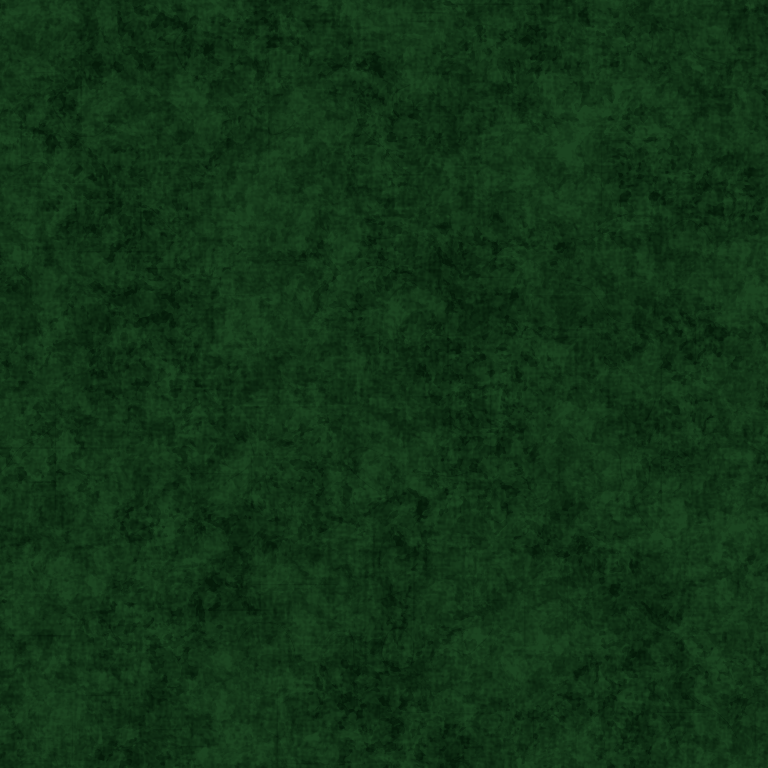
Write a Shadertoy shader that draws this texture.

```glsl
// Deep green weathered cloth: layers of torn, mottled flakes and dark specks
// from thresholded gradient noise, over soft clouds, with a fine woven grain,
// a few hairline cracks and pulled threads.

vec2 gradientAt(vec2 cell) {
    vec3 h = fract(cell.xyx * vec3(0.1031, 0.1030, 0.0973));
    h += dot(h, h.yzx + 33.33);
    float angle = 6.2832 * fract((h.x + h.y) * h.z);
    return vec2(cos(angle), sin(angle));
}

float gradientNoise(vec2 p) {
    vec2 i = floor(p), f = p - i;
    vec2 u = f * f * f * (f * (f * 6.0 - 15.0) + 10.0);
    vec2 e = vec2(1.0, 0.0);
    float bottom = mix(dot(gradientAt(i), f), dot(gradientAt(i + e), f - e), u.x);
    float top = mix(dot(gradientAt(i + e.yx), f - e.yx),
                    dot(gradientAt(i + e.xx), f - e.xx), u.x);
    return mix(bottom, top, u.y);
}

float fbm(vec2 p, int octaves) {
    float sum = 0.0, amplitude = 1.0;
    for (int i = 0; i < octaves; i++) {
        sum += amplitude * gradientNoise(p);
        p = mat2(1.6, 1.2, -1.2, 1.6) * p + 17.3;
        amplitude *= 0.62;
    }
    return sum;
}

// Two-tone patches with ragged edges, centred on zero
float flakes(vec2 p, int octaves, float softness) {
    return smoothstep(-softness, softness, fbm(p, octaves)) - 0.5;
}

// Threads running along y, uneven in strength along their length
float threads(vec2 p) {
    return gradientNoise(vec2(p.x * 190.0, p.y * 38.0));
}

// Rare thin pulled threads along x, broken into short runs
float pulledThread(vec2 p) {
    float row = floor(p.y * 90.0);
    float offset = fract(p.y * 90.0) - 0.5;
    float run = gradientNoise(vec2(p.x * 6.0, row * 7.31 + 0.5));
    return smoothstep(0.34, 0.46, run) * smoothstep(0.14, 0.04, abs(offset));
}

void mainImage(out vec4 fragColor, in vec2 fragCoord) {
    vec2 p = fragCoord / iResolution.y;
    vec2 warp = vec2(gradientNoise(p * 24.0 + 3.0), gradientNoise(p * 24.0 + 41.0));
    vec2 q = p + 0.008 * warp;

    // Soft clouds and sharp flakes at four sizes
    float cloud = fbm(p * 4.5 + 8.0, 3);
    float tone = 0.16 + 0.85 * cloud;
    tone += 0.60 * flakes(q * 9.0 + 20.0, 6, 0.06);
    tone += 0.75 * flakes(q * 21.0 + 60.0, 5, 0.08);
    tone += 0.75 * flakes(q * 40.0 + 90.0, 4, 0.12);
    tone += 0.55 * flakes(q * 75.0 + 110.0, 2, 0.15);

    // Dark specks gathered in worn areas
    float wear = smoothstep(-0.25, 0.25, fbm(p * 7.0 + 130.0, 4) - 0.4 * cloud);
    tone -= 1.2 * wear * smoothstep(0.12, 0.26, fbm(q * 52.0 + 150.0, 3));

    // Hairline cracks
    float crack = smoothstep(0.016, 0.004, abs(gradientNoise(q * 13.0 + 210.0)));
    tone -= 0.7 * crack * smoothstep(0.12, 0.30, gradientNoise(p * 9.0 + 240.0));

    // Woven grain and pulled threads
    float weave = threads(p + 5.0) + threads(p.yx + 9.0);
    tone += weave * (0.85 + 0.8 * gradientNoise(p * 9.0 + 270.0));
    tone += 1.0 * gradientNoise(p * 213.0 + 0.37);
    tone += 0.4 * pulledThread(p) - 0.6 * pulledThread(p + 31.7);
    tone -= 0.5 * pulledThread(p.yx + 53.2);

    vec3 green = vec3(0.069, 0.197, 0.087);
    vec3 tonalStep = vec3(0.021, 0.038, 0.021);
    fragColor = vec4(green + tonalStep * clamp(tone, -2.4, 1.8), 1.0);
}
```
